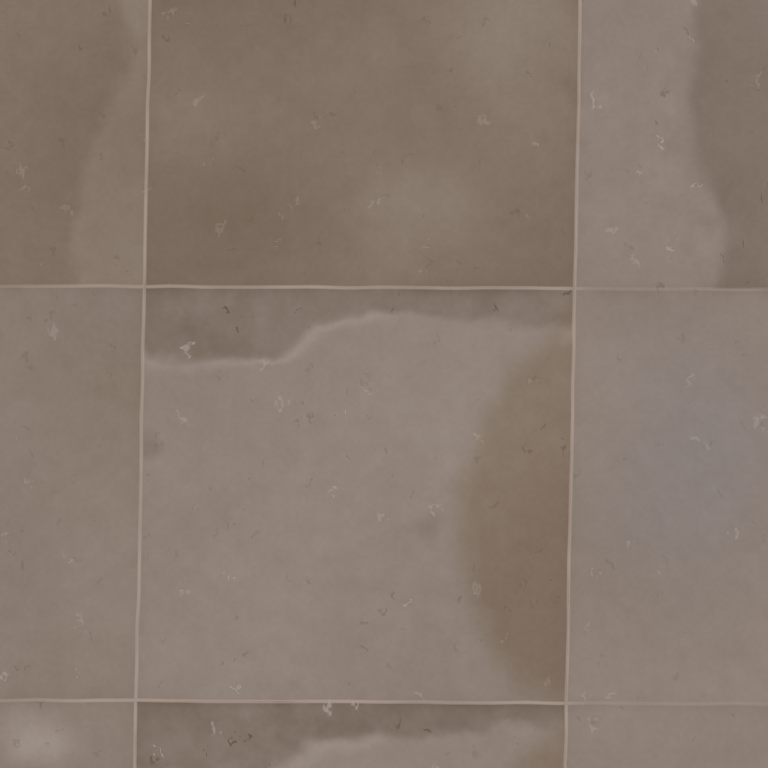
This texture is drawn by a WebGL 1 fragment shader. Its source:

```glsl
precision highp float;
// Worn brown-grey stone floor tiles with thin pale grout, slightly askew.
// A skewed grid gives tile ids; warped noise shapes the stains in each tile,
// and jittered cells scatter pale chips and dark pits over the surface.
uniform vec2 u_resolution;

float hash(vec2 p) {
  return fract(sin(dot(p, vec2(127.1, 311.7))) * 43758.5);
}

float noise(vec2 p) {
  vec2 i = floor(p), f = fract(p);
  f = f * f * (3.0 - 2.0 * f);
  return mix(mix(hash(i), hash(i + vec2(1.0, 0.0)), f.x),
             mix(hash(i + vec2(0.0, 1.0)), hash(i + 1.0), f.x), f.y);
}

float fbm(vec2 p) {
  float sum = 0.0, amp = 0.5;
  for (int i = 0; i < 5; i++) {
    sum += amp * noise(p);
    p = mat2(1.6, 1.2, -1.2, 1.6) * p + 7.3;
    amp *= 0.5;
  }
  return sum;
}

// Soft round spot, 1 at the centre and 0 beyond the radii
float spot(vec2 p, vec2 centre, vec2 radii) {
  return 1.0 - smoothstep(0.1, 1.0, length((p - centre) / radii));
}

// Irregular flecks, one random candidate per cell
float flecks(vec2 p, float cells, float chance, float seed) {
  vec2 q = p * cells + 0.5 * (vec2(noise(p * 170.0), noise(p * 170.0 + 31.0)) - 0.5);
  vec2 cell = floor(q);
  float sum = 0.0;
  for (int y = -1; y <= 1; y++) {
    for (int x = -1; x <= 1; x++) {
      vec2 c = cell + vec2(x, y);
      float r = hash(c + seed);
      vec2 d = q - c - vec2(hash(c + seed + 3.1), hash(c + seed + 8.7));
      d.x += d.y * (r / chance - 0.5);
      float size = 0.08 + 0.16 * hash(c + seed + 5.9);
      sum += step(r, chance) * (1.0 - smoothstep(0.2, 1.0, length(d * vec2(1.3, 0.8)) / size));
    }
  }
  return min(sum, 1.0);
}

void main() {
  vec2 p = gl_FragCoord.xy / u_resolution;
  float pixel = 1.0 / min(u_resolution.x, u_resolution.y);

  // Skewed tile grid
  vec2 size = vec2(0.5605, 0.5395);
  vec2 grid = (p - vec2(0.1755 + 0.02 * p.y, 0.0885 - 0.005 * p.x)) / size;
  vec2 id = floor(grid), f = fract(grid);
  float left = step(id.x, -0.5), right = step(0.5, id.x);
  float middle = 1.0 - left - right, upper = step(0.5, id.y);
  float lower = 1.0 - upper;

  // Warped coordinates for ragged stain edges
  vec2 shift = id * 13.7;
  vec2 warp = vec2(fbm(p * 9.0 + shift), fbm(p * 9.0 + shift + 41.0)) - 0.5;
  vec2 w = f + 0.16 * warp, s = p + 0.07 * warp;

  // Tone of each tile, with broad clouds
  float tone = mix(0.68, 0.27, upper) + 0.03 * right - 0.10 * left * lower;
  tone += 0.42 * (fbm(p * 4.0 + shift + 19.0) - 0.48);

  // Upper row: pale wedge, hazy patches and a bright strip with a worn edge
  float wedge = smoothstep(-0.012, 0.015, s.x - 0.088 - 0.21 * (p.y - 0.63));
  float strip = 1.0 - smoothstep(0.905, 0.935, s.x + 0.03 * (p.y - 0.8));
  float haze = 0.32 * spot(s, vec2(0.67, 0.96), vec2(0.13, 0.16))
             + 0.22 * spot(s, vec2(0.54, 0.73), vec2(0.13, 0.11))
             - 0.16 * spot(s, vec2(0.32, 0.72), vec2(0.2, 0.14));
  tone += upper * (0.24 * left * wedge + 0.36 * right * strip + middle * haze);

  // Lower row: brown side stain and a dark ragged band under the joint
  float edge = 0.71 + 1.1 * (f.y - 0.48) * (f.y - 0.48);
  float brown = middle * lower * smoothstep(-0.04, 0.07, w.x - edge);
  float depth = mix(0.845, 0.93, smoothstep(0.1, 0.8, f.x));
  float band = middle * lower * smoothstep(-0.015, 0.02, w.y - depth);
  float rim = middle * lower * exp(-pow((w.y - depth + 0.01) / 0.022, 2.0));
  rim *= smoothstep(0.4, 0.62, noise(p * vec2(13.0, 20.0) + 5.0));
  tone += 0.24 * rim - 0.34 * brown - 0.36 * band;
  tone -= 0.3 * spot(s, vec2(0.203, 0.425), vec2(0.03))
        + 0.2 * spot(s, vec2(0.55, 0.325), vec2(0.03));
  tone += 0.4 * spot(s, vec2(0.05, 0.04), vec2(0.07, 0.06)) * step(id.y, -0.5);

  // Fine grain, chips and pits, thicker along worn edges
  float worn = band + upper * right * spot(s, vec2(0.89, 0.78), vec2(0.06, 0.35))
             + 0.5 * smoothstep(0.5, 0.68, fbm(p * 7.0 + 63.0));
  tone += 0.16 * (fbm(p * 55.0) - 0.48) + 0.07 * (noise(p * 240.0) - 0.5);
  tone += 0.35 * worn * (fbm(p * 38.0 + 11.0) - 0.48);
  tone += flecks(p, 26.0, 0.13, 2.0) * (0.3 + 0.3 * worn);
  tone -= flecks(p, 38.0, 0.18, 27.0) * (0.18 + 0.3 * worn);

  // Dirt shading beside the joints
  vec2 joint = (fract(grid + 0.5) - 0.5) * size;
  joint += 0.0016 * (vec2(noise(p * 22.0), noise(p * 22.0 + 9.0)) - 0.5);
  float dirt = 0.5 + 0.8 * noise(p * 16.0 + 77.0);
  tone -= dirt * (0.10 * exp(-abs(joint.x) / 0.008) + 0.12 * exp(-abs(joint.y) / 0.010));
  float below = smoothstep(0.0, -0.004, joint.y) * exp(joint.y / 0.007);
  tone -= dirt * 0.32 * below * (0.25 + 0.75 * middle);

  vec3 color = mix(vec3(0.45, 0.39, 0.345), vec3(0.60, 0.55, 0.515), clamp(tone, -0.25, 1.25));
  float warm = brown + 0.6 * upper * (1.0 - right) + 0.5 * left * lower * noise(p * 8.0);
  color += vec3(0.008, 0.0, -0.014) * warm;
  color += vec3(-0.012, 0.0, 0.018) * right * lower * spot(s, vec2(0.9, 0.4), vec2(0.2, 0.3));

  // Pale grout, faded in places
  vec2 line = 1.0 - smoothstep(0.0022 - pixel, 0.0022 + pixel, abs(joint));
  line *= 0.65 + 0.35 * vec2(noise(p * 30.0 + 3.0), noise(p * 24.0 + 15.0));
  line.y *= mix(0.85, 0.35, smoothstep(0.73, 0.77, p.x)) * mix(0.6, 1.0, smoothstep(0.0, 0.13, p.x));
  color = mix(color, vec3(0.665, 0.595, 0.55), max(line.x * 0.85, line.y));
  gl_FragColor = vec4(color, 1.0);
}
```
